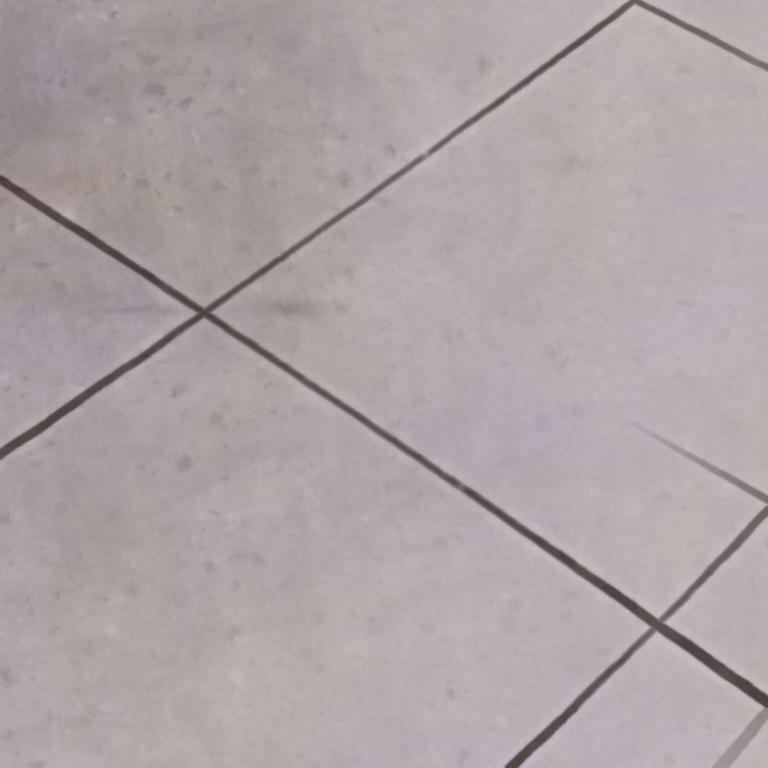
Write a three.js fragment shader that draws this texture.

```glsl
// Worn grey-mauve floor tiles seen at an angle, crossed by dark grout seams.
// Bowed segments form the joints; warped layered sines give the clouding and
// cellular noise scatters dark pits, pale chips and fine grain.
#define PALE vec3(0.725, 0.687, 0.700)
#define MID vec3(0.670, 0.625, 0.632)
#define SHADOW vec3(0.560, 0.510, 0.515)
#define GROUT vec3(0.300, 0.250, 0.250)
#define SOFT 0.0025
#define CLOUD_GAIN 0.050
#define FLECK_GAIN 0.100
#define GRAIN_GAIN 0.022
#define RIM_GAIN 0.035

varying vec2 vUv;

vec2 hash2(vec2 p) {
  return fract(sin(vec2(dot(p, vec2(127.1, 311.7)), dot(p, vec2(269.5, 183.3)))) * 43758.55);
}

// Layered sines, turned and warped at each octave; roughly -1 to 1
float clouds(vec2 p) {
  float sum = 0.0, gain = 0.6;
  for (int i = 0; i < 5; i++) {
    p = mat2(0.8, 0.6, -0.6, 0.8) * p * 1.75 + 1.7;
    p += 0.8 * sin(p.yx * 1.1 + float(i) * 2.3);
    sum += gain * sin(p.x) * sin(p.y);
    gain *= 0.72;
  }
  return sum;
}

// Cellular noise: x = distance to the nearest point, y = its random value
vec2 cells(vec2 p) {
  vec2 cell = floor(p), best = vec2(9.0, 0.0);
  for (int j = -1; j <= 1; j++) {
    for (int i = -1; i <= 1; i++) {
      vec2 id = cell + vec2(float(i), float(j));
      float d = length(p - id - hash2(id));
      if (d < best.x) best = vec2(d, hash2(id + 37.0).x);
    }
  }
  return best;
}

// Signed fleck: some cells hold a dark pit, fewer a pale chip
float flecks(vec2 p) {
  vec2 c = cells(p);
  float spot = 1.0 - smoothstep(0.05, 0.42, c.x);
  return spot * (0.6 * smoothstep(0.82, 1.0, c.y) - smoothstep(0.30, 0.0, c.y));
}

float blob(vec2 p, vec2 center, vec2 radius) {
  vec2 q = (p - center) / radius;
  return exp(-dot(q, q));
}

// Bowed joint from a to b: x = grout cover, y = pale worn rim.
// halfW and strength hold the values at the two ends.
vec2 seam(vec2 p, vec2 a, vec2 b, float bow, vec2 halfW, vec2 strength) {
  vec2 along = b - a;
  float t = clamp(dot(p - a, along) / dot(along, along), 0.0, 1.0);
  vec2 off = p - a - along * t;
  off.y -= bow * 4.0 * t * (1.0 - t);
  float d = length(off) - mix(halfW.x, halfW.y, t);
  float s = mix(strength.x, strength.y, t);
  return s * vec2(1.0 - smoothstep(-SOFT, SOFT, d), exp(-pow((d - 0.006) / 0.005, 2.0)));
}

void main() {
  vec2 p = vUv;
  float broad = clouds(p * 2.6);
  float medium = clouds(p * 9.0 + 4.0);
  float fine = clouds(p * 32.0 + 9.0);
  vec2 warped = p + 0.006 * vec2(fine, clouds(p * 30.0 + 21.0));

  // Floor light: shaded upper left, pale and cool to the right
  float shade = blob(p, vec2(-0.05, 0.86), vec2(0.42, 0.36));
  float light = smoothstep(0.05, 0.85, p.x + 0.12 * broad - 0.25 * (p.y - 0.5));
  vec3 color = mix(MID, PALE, 0.25 + 0.75 * light);
  color = mix(color, SHADOW, 0.72 * shade);

  // Clouding, with drifting warm and violet tints
  float wear = mix(1.0, 0.5, light) + 0.4 * shade;
  color += CLOUD_GAIN * wear * (0.30 * broad + 0.45 * medium + 0.28 * fine);
  color += vec3(-0.006, -0.005, 0.020) * clouds(p * 4.0 + 13.0);

  // Pits, chips and grain
  float marks = flecks(warped * vec2(24.0, 30.0)) + 0.7 * flecks(warped * vec2(52.0, 61.0) + 7.0);
  color += FLECK_GAIN * wear * marks * (0.55 + 0.35 * medium);
  color += GRAIN_GAIN * (0.5 - cells(warped * 95.0).x);

  // Scuffs beside the crossing and on the far tile
  float scuff = blob(warped, vec2(0.38, 0.597), vec2(0.035, 0.011))
    + 0.6 * blob(warped, vec2(0.19, 0.595), vec2(0.060, 0.008))
    + 0.7 * blob(warped, vec2(0.45, 0.648), vec2(0.014, 0.008))
    + blob(warped, vec2(0.625, 0.912), vec2(0.012, 0.014))
    + 0.5 * blob(warped, vec2(0.74, 0.785), vec2(0.026, 0.010));
  color -= 0.11 * scuff * (0.8 + 0.4 * fine);

  // Joints: three falling, three rising, the faint ones partly worn away
  vec2 q = p + 0.0011 * vec2(fine, medium);
  vec2 joint = seam(q, vec2(0.0, 0.766), vec2(1.0, 0.085), 0.009, vec2(0.0055, 0.0075), vec2(0.95));
  joint = max(joint, seam(q, vec2(0.0, 0.408), vec2(0.827, 1.0), -0.007, vec2(0.0062, 0.0042), vec2(0.95, 0.85)));
  joint = max(joint, seam(q, vec2(0.664, 0.0), vec2(1.0, 0.336), -0.006, vec2(0.0066, 0.0055), vec2(0.95, 0.70)));
  joint = max(joint, seam(q, vec2(0.827, 1.0), vec2(1.0, 0.911), 0.0, vec2(0.0038, 0.0045), vec2(0.80, 0.55)));
  joint = max(joint, seam(q, vec2(0.800, 0.463), vec2(1.0, 0.349), 0.0, vec2(0.0030, 0.0050), vec2(0.0, 0.60)));
  joint = max(joint, seam(q, vec2(0.937, 0.0), vec2(1.0, 0.075), 0.0, vec2(0.0090, 0.0070), vec2(0.25, 0.42)));

  // Grout varies along its length and is chipped in two places
  float chip = blob(p, vec2(0.553, 0.802), vec2(0.006)) + 0.5 * blob(p, vec2(0.601, 0.366), vec2(0.006));
  color += RIM_GAIN * joint.y * (0.8 + 0.4 * medium);
  vec3 grout = GROUT + 0.030 * fine + 0.025 * medium;
  color = mix(color, grout, joint.x * (1.0 - 0.75 * chip));

  gl_FragColor = vec4(clamp(color, 0.0, 1.0), 1.0);
}
```
